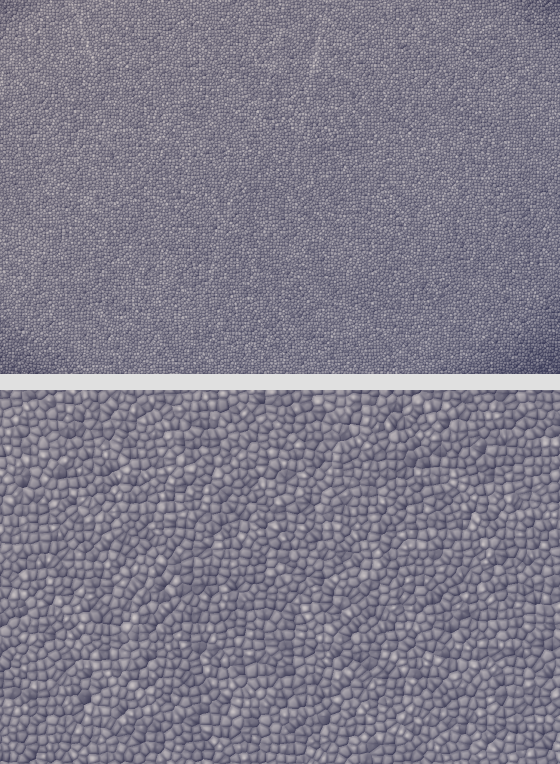
Top, the full canvas; bottom, a detail of the centre.
This texture is drawn by a Shadertoy shader. Its source:

```glsl
// Blue-grey leather: fine pebbled grain, soft uneven light and a few faint creases.

vec2 hash2(vec2 cell) {
    vec3 q = fract(vec3(cell.xyx) * vec3(0.1031, 0.1030, 0.0973));
    q += dot(q, q.yzx + 33.33);
    return fract((q.xx + q.yz) * q.zy);
}

// Layered sines, roughly -1 to 1
float waves(vec2 p) {
    float sum = 0.0, amp = 0.5;
    for (int i = 0; i < 4; i++) {
        sum += amp * sin(p.x + 1.7 * sin(p.y * 0.8 + float(i))) * cos(p.y * 0.9 - 0.6 * p.x);
        p = mat2(1.5, 1.2, -1.2, 1.5) * p + 2.3;
        amp *= 0.6;
    }
    return sum;
}

// Cellular pebbles: domes with dark furrows, lit from the upper left
float pebbles(vec2 p) {
    vec2 cell = floor(p), toNearest = vec2(0.0), id = vec2(0.0);
    float nearest = 9.0, second = 9.0;
    for (int y = -1; y <= 1; y++)
    for (int x = -1; x <= 1; x++) {
        vec2 c = cell + vec2(x, y);
        vec2 offset = c + 0.1 + 0.8 * hash2(c) - p;
        float d = length(offset);
        if (d < nearest) {
            second = nearest;
            nearest = d;
            toNearest = offset;
            id = c;
        } else {
            second = min(second, d);
        }
    }
    float tone = hash2(id + 57.0).x;
    float dome = smoothstep(0.0, 0.65, second - nearest) - 0.42;
    float slope = dot(-toNearest, vec2(-0.6, 0.8));
    float glint = smoothstep(0.7, 1.0, tone) * exp(-14.0 * dot(toNearest, toNearest));
    return 0.66 * dome + 0.68 * slope + 0.3 * (tone - 0.5) + 0.5 * glint;
}

// Raised crease from a to b: pale ridge, soft halo, shadow on the right
float crease(vec2 p, vec2 a, vec2 b) {
    vec2 ab = b - a, ap = p - a;
    float t = clamp(dot(ap, ab) / dot(ab, ab), 0.0, 1.0);
    float away = length(ap - ab * t);
    float side = (ab.x * ap.y - ab.y * ap.x) / length(ab);
    float ridge = exp(-pow(away / 0.004, 2.0)) + 0.35 * exp(-pow(away / 0.013, 2.0));
    float shadow = exp(-pow(away / 0.010, 2.0)) * smoothstep(0.002, 0.008, side);
    return ridge - 0.45 * shadow;
}

float creases(vec2 p) {
    p.x += 0.006 * waves(p * 25.0) + 0.003 * waves(p.yx * 70.0);
    float right = max(crease(p, vec2(0.87, 0.95), vec2(0.83, 0.78)),
                      0.6 * crease(p, vec2(0.83, 0.78), vec2(0.77, 0.47)));
    float middle = max(crease(p, vec2(0.76, 0.92), vec2(0.66, 0.62)),
                   max(crease(p, vec2(0.66, 0.62), vec2(0.56, 0.25)),
                       0.5 * crease(p, vec2(0.56, 0.25), vec2(0.51, 0.10))));
    float left = crease(p, vec2(0.19, 1.0), vec2(0.26, 0.82));
    float broken = smoothstep(-0.5, 0.5, waves(p * 18.0 + 4.0));
    return (0.34 * right + 0.22 * middle + 0.24 * left) * (0.3 + 0.7 * broken);
}

void mainImage(out vec4 fragColor, in vec2 fragCoord) {
    vec2 uv = fragCoord / iResolution.xy;
    vec2 p = fragCoord / iResolution.y;

    // Grain, averaged over four samples for smooth edges
    float grain = 0.0;
    for (int i = 0; i < 4; i++) {
        vec2 jitter = vec2(i & 1, i >> 1) * 0.5 - 0.25;
        vec2 s = (fragCoord + jitter) / iResolution.y;
        s += 0.004 * vec2(waves(s * 14.0), waves(s.yx * 14.0 + 5.0));
        grain += 0.25 * pebbles(s * 122.0);
    }

    // Broad light, mottling and darker corners
    float warmth = 0.5 * (uv.y - uv.x);
    float light = 0.40 + 0.16 * warmth + 0.05 * waves(p * 5.0) + 0.04 * waves(p * 22.0);
    light -= 0.45 * smoothstep(0.56, 0.74, length(uv - vec2(0.48, 0.53)));

    float tone = light + grain + creases(p);
    vec3 colour = mix(vec3(0.38, 0.37, 0.45), vec3(0.66, 0.64, 0.67), clamp(tone, -0.45, 1.5));
    colour += warmth * vec3(0.025, 0.008, -0.015);
    fragColor = vec4(colour, 1.0);
}
```
